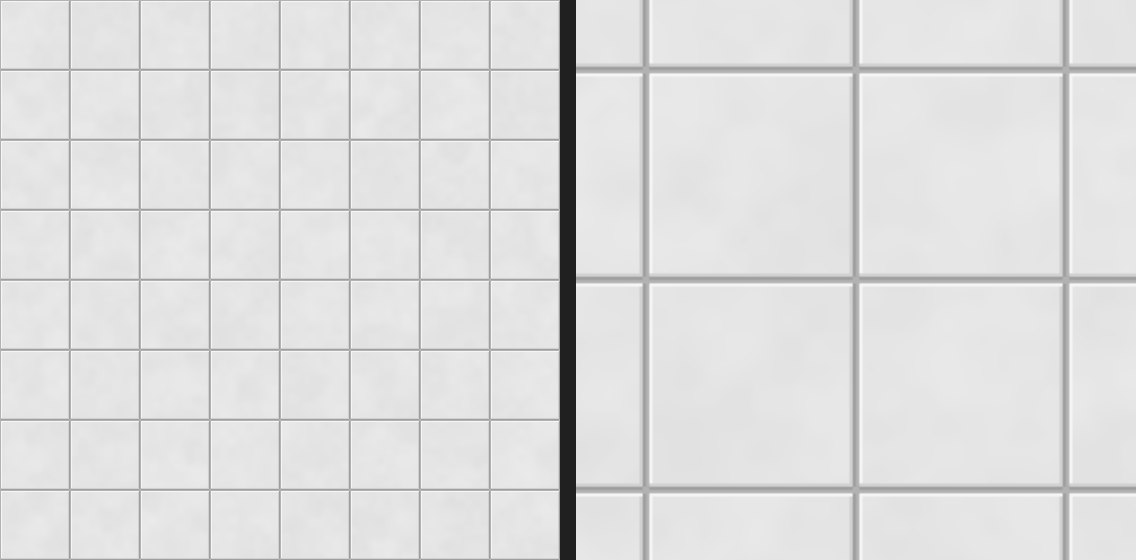
Left, the full canvas; right, a detail of the centre.
Write a three.js fragment shader that draws this texture.

```glsl
// Eight by eight pale glazed square tiles with thin grey grout.
// Each joint is a signed-distance profile: dark half, light half, lit and shaded bevels;
// the glaze is clouded by smooth cellular noise that wraps around the canvas.

varying vec2 vUv;

const float TILES = 8.0;           // repeats across and down
const float LINE = 1.0 / 64.0;     // half the grout width, in tile units
const float SOFT = 0.4 / 64.0;     // edge smoothing, in tile units

const vec3 GLAZE = vec3(0.897);
const vec3 HIGHLIGHT = vec3(0.96);
const vec3 SHADE = vec3(0.82);
const vec3 GROUT_LIGHT = vec3(0.70);
const vec3 GROUT_DARK = vec3(0.62);

vec3 hash3(vec2 p) {
  vec3 h = fract(vec3(p.xyx) * vec3(0.1031, 0.1030, 0.0973));
  h += dot(h, h.yxz + 33.33);
  return fract((h.xxy + h.yzz) * h.zyx);
}

// Smooth cellular noise around zero, wrapping every "period" cells
float cellClouds(vec2 p, float period, float seed) {
  vec2 base = floor(p);
  float total = 0.0;
  float weightSum = 0.0;
  for (int j = -1; j <= 1; j++) {
    for (int i = -1; i <= 1; i++) {
      vec2 cell = base + vec2(float(i), float(j));
      vec3 rnd = hash3(mod(cell, period) + seed);
      vec2 away = cell + 0.2 + 0.6 * rnd.xy - p;
      float weight = exp(-5.0 * dot(away, away));
      total += weight * (rnd.z - 0.5);
      weightSum += weight;
    }
  }
  return total / weightSum;
}

// 1 within "width" of the joint, 0 beyond
float band(float dist, float width) {
  return 1.0 - smoothstep(width - SOFT, width + SOFT, abs(dist));
}

// Picks the colour for the negative or positive side of a joint
vec3 sideColor(float dist, vec3 before, vec3 after) {
  return mix(before, after, smoothstep(-SOFT, SOFT, dist));
}

vec3 addBevel(vec3 color, float dist) {
  return mix(color, sideColor(dist, SHADE, HIGHLIGHT), band(dist, 2.0 * LINE));
}

vec3 addGrout(vec3 color, float dist) {
  return mix(color, sideColor(dist, GROUT_DARK, GROUT_LIGHT), band(dist, LINE));
}

// Cloudy glaze with a slight tone change from tile to tile
vec3 glaze(vec2 grid) {
  vec2 tile = mod(floor(grid), TILES);
  vec3 rnd = hash3(tile + 17.0);
  float seed = floor(rnd.x * 200.0);
  float tone = 0.006 * (rnd.y - 0.5);
  tone += 0.026 * cellClouds(grid * 3.0, TILES * 3.0, seed);
  tone += 0.013 * cellClouds(grid * 8.0, TILES * 8.0, seed + 31.0);
  return GLAZE + tone;
}

void main() {
  vec2 grid = vUv * TILES;

  // Signed distance to the nearest joint, positive to the right and below
  vec2 joint = (fract(grid + 0.5) - 0.5) * vec2(1.0, -1.0);

  vec3 color = glaze(grid);
  color = addBevel(color, joint.x);
  color = addBevel(color, joint.y);
  color = addGrout(color, joint.x);
  color = addGrout(color, joint.y);

  // Slightly paler grout where joints cross
  float crossing = band(joint.x, LINE) * band(joint.y, LINE);
  color = mix(color, GROUT_LIGHT, crossing);

  gl_FragColor = vec4(color, 1.0);
}
```
